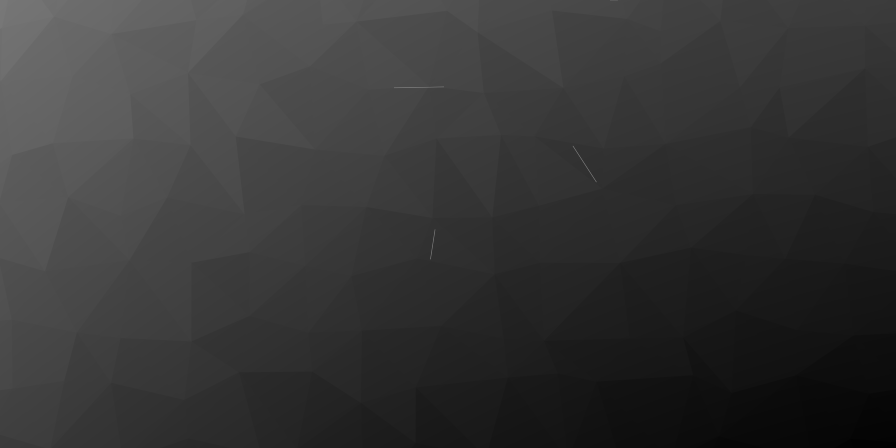
Write a WebGL 2 fragment shader that draws this background.

```glsl
#version 300 es
precision highp float;
// Low-poly sheet of dark grey facets, bright at upper left, near black at lower right.
// A jittered grid is split into triangles; each takes its tone from a smooth slope
// at its centre plus a small random shift. A few pale hairlines lie on top.
uniform vec2 u_resolution;
out vec4 fragColor;

const float CELL = 0.137; // grid spacing, in canvas heights

float hash(vec2 p) {
    vec3 q = fract(vec3(p.xyx) * 0.1031);
    q += dot(q, q.yzx + 33.33);
    return fract((q.x + q.y) * q.z);
}

float cross2(vec2 a, vec2 b) { return a.x * b.y - a.y * b.x; }

// Grid corner, moved away from its regular place
vec2 corner(vec2 id) {
    vec2 jitter = vec2(hash(id + 17.0), hash(id + 71.0)) - 0.5;
    return id + vec2(0.6, 0.54) * jitter;
}

// Overall light: uv runs from 0 to 1 over the canvas
float slope(vec2 uv) {
    return 0.237 + 0.22 * uv.y - 0.36 * uv.x + 0.132 * uv.x * uv.x;
}

// Distance to the edge ab, positive on its left
float edgeSide(vec2 p, vec2 a, vec2 b) {
    return cross2(b - a, p - a) / length(b - a);
}

// Distance to the nearest side of a triangle, positive inside
float triangleInside(vec2 p, vec2 a, vec2 b, vec2 c) {
    float turn = sign(cross2(b - a, c - a));
    return min(min(turn * edgeSide(p, a, b), turn * edgeSide(p, b, c)),
               turn * edgeSide(p, c, a));
}

// Tone and coverage of one facet, weighted for blending
vec2 facet(vec2 p, vec2 a, vec2 b, vec2 c, float seed, float px, float aspect) {
    float cover = smoothstep(-0.7 * px, 0.7 * px, triangleInside(p, a, b, c));
    vec2 centre = mix((a + b + c) / 3.0, p, 0.5);
    float tone = slope(centre * CELL / vec2(aspect, 1.0));
    tone += (seed - 0.5) * (0.006 + 0.042 * tone);
    return vec2(tone, 1.0) * cover;
}

// Thin line from a to b
float hairline(vec2 p, vec2 a, vec2 b, float px) {
    vec2 ab = b - a;
    float t = clamp(dot(p - a, ab) / dot(ab, ab), 0.0, 1.0);
    float d = length(p - a - ab * t);
    return 1.0 - smoothstep(0.0, 0.0004 + 0.7 * px, d);
}

void main() {
    vec2 p = gl_FragCoord.xy / u_resolution.y;
    float aspect = u_resolution.x / u_resolution.y;
    float px = 1.0 / u_resolution.y;

    // Facets: two triangles in each nearby cell, split on the shorter diagonal
    vec2 g = p / CELL;
    vec2 sum = vec2(0.0);
    for (int j = -1; j <= 1; j++) {
        for (int i = -1; i <= 1; i++) {
            vec2 id = floor(g) + vec2(i, j);
            vec2 a = corner(id);
            vec2 b = corner(id + vec2(1, 0));
            vec2 c = corner(id + vec2(1, 1));
            vec2 d = corner(id + vec2(0, 1));
            float s = hash(id + 5.0), t = hash(id + 43.0);
            if (distance(a, c) < distance(b, d)) {
                sum += facet(g, a, b, c, s, px / CELL, aspect);
                sum += facet(g, a, c, d, t, px / CELL, aspect);
            } else {
                sum += facet(g, a, b, d, s, px / CELL, aspect);
                sum += facet(g, b, c, d, t, px / CELL, aspect);
            }
        }
    }
    float tone = sum.y > 0.001 ? sum.x / sum.y : slope(p / vec2(aspect, 1.0));

    // Pale gaps between facets
    float gaps = hairline(p, vec2(0.880, 0.804), vec2(0.990, 0.806), px);
    gaps = max(gaps, hairline(p, vec2(1.279, 0.674), vec2(1.331, 0.594), px));
    gaps = max(gaps, hairline(p, vec2(0.971, 0.487), vec2(0.961, 0.422), px));
    gaps = max(gaps, hairline(p, vec2(1.362, 1.0), vec2(1.378, 1.0), px));
    tone = mix(tone, 0.55, 0.6 * gaps);

    fragColor = vec4(vec3(clamp(tone, 0.0, 1.0)), 1.0);
}
```
